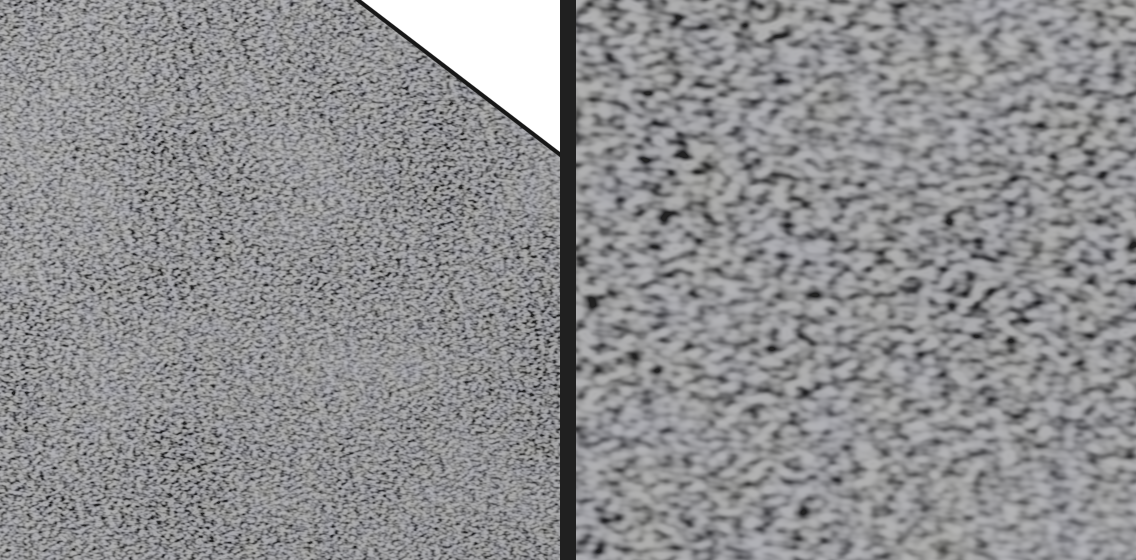
Left: the whole. Right: its middle third, enlarged.
Give the GLSL for this texture, as a Shadertoy shader.

```glsl
const float GRAIN_ANGLE = 0.33;               // tilt of the long grain axis
const vec2  GRAIN_FREQ = vec2(88.0, 150.0);   // grains per canvas, along and across
const float FINE_SCALE = 1.55;
const float FINE_WEIGHT = 0.75;
const float GRAIN_CONTRAST = 0.345;
const float DARK_SKEW = 0.26;                 // stretches the dark tail
const float BASE_GREY = 0.577;
const float MOTTLE_DEPTH = 0.06;
const float CORNER_SHADE = 0.045;             // fall-off to the lower right
const vec3  COOL_TINT = vec3(-0.004, -0.003, 0.010);

const vec2  EDGE_START = vec2(0.639, 1.0);
const vec2  EDGE_END = vec2(1.0, 0.724);
const float LINE_HALF_WIDTH = 0.0036;
const float EDGE_SOFTNESS = 0.0013;
const vec3  LINE_COLOR = vec3(0.09);
const vec3  PAPER_COLOR = vec3(1.0);

uint hashCell(ivec2 cell) {
    uint h = uint(cell.x) * 1597u ^ uint(cell.y) * 51749u;
    h = (h ^ (h >> 15)) * 73244475u;
    h = (h ^ (h >> 13)) * 73244475u;
    return h ^ (h >> 16);
}

vec2 cellGradient(ivec2 cell) {
    float angle = 6.28319 * float(hashCell(cell) & 65535u) / 65536.0;
    return vec2(cos(angle), sin(angle));
}

float gradientNoise(vec2 p) {
    ivec2 cell = ivec2(floor(p));
    vec2 f = fract(p);
    vec2 w = f * f * f * (f * (f * 6.0 - 15.0) + 10.0);
    float total = 0.0;
    for (int y = 0; y < 2; y++) {
        for (int x = 0; x < 2; x++) {
            ivec2 corner = ivec2(x, y);
            vec2 side = mix(1.0 - w, w, vec2(corner));
            total += side.x * side.y * dot(cellGradient(cell + corner), f - vec2(corner));
        }
    }
    return total;
}

vec2 rotate(vec2 p, float angle) {
    float c = cos(angle), s = sin(angle);
    return vec2(c * p.x + s * p.y, c * p.y - s * p.x);
}

// Two crossed layers of stretched grains hide the noise lattice
float grain(vec2 uv) {
    float coarse = gradientNoise(rotate(uv, GRAIN_ANGLE) * GRAIN_FREQ + 300.0);
    float fine = gradientNoise(rotate(uv, GRAIN_ANGLE - 0.45) * GRAIN_FREQ * FINE_SCALE + 700.0);
    return coarse + FINE_WEIGHT * fine;
}

float mottle(vec2 uv) {
    return 0.6 * gradientNoise(uv * 4.5 + 20.0) + 0.5 * gradientNoise(uv * 13.0 + 50.0);
}

vec3 stoneColor(vec2 uv) {
    float patches = mottle(uv);
    float n = grain(uv) * (1.0 - 0.7 * patches);
    float grey = BASE_GREY + GRAIN_CONTRAST * n - DARK_SKEW * n * n;
    grey += MOTTLE_DEPTH * patches - CORNER_SHADE * (uv.x - uv.y) * 0.5;
    float cool = 0.6 + 2.0 * gradientNoise(uv * 28.0 + 90.0);
    return clamp(vec3(grey) + COOL_TINT * cool, 0.13, 0.86);
}

void mainImage(out vec4 fragColor, in vec2 fragCoord) {
    vec2 uv = fragCoord / iResolution.xy;
    float soft = max(EDGE_SOFTNESS, 0.75 / iResolution.y);

    // Signed distance to the slanted border, positive on the blank side
    vec2 along = normalize(EDGE_END - EDGE_START);
    float dist = dot(uv - EDGE_START, vec2(-along.y, along.x));

    vec3 color = stoneColor(uv);
    color = mix(color, LINE_COLOR, smoothstep(-soft, soft, dist + LINE_HALF_WIDTH));
    color = mix(color, PAPER_COLOR, smoothstep(-soft, soft, dist - LINE_HALF_WIDTH));
    fragColor = vec4(color, 1.0);
}
```
